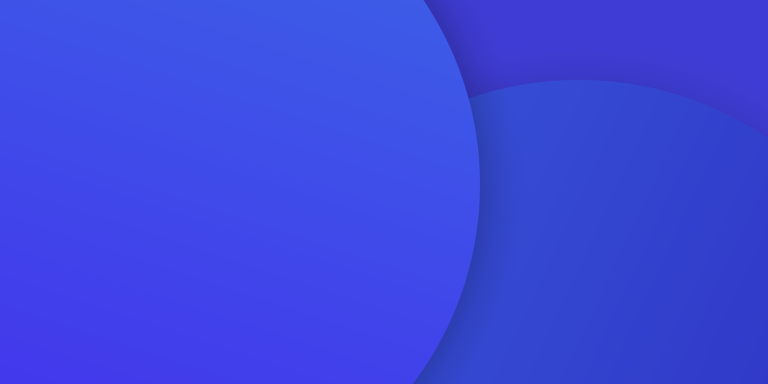
A WebGL 1 fragment shader for this background:

```glsl
precision highp float;

uniform vec2 u_resolution;

const vec3 BACKDROP = vec3(0.245, 0.237, 0.83);
const vec3 DISC_LEFT = vec3(0.211, 0.303, 0.835);
const vec3 DISC_RIGHT = vec3(0.19, 0.228, 0.785);
const vec3 FRONT_LOW = vec3(0.26, 0.22, 0.925);
const vec3 FRONT_HIGH = vec3(0.238, 0.357, 0.905);

// Signed distance to a circle, negative inside
float circle(vec2 p, vec2 center, float radius) {
  return length(p - center) - radius;
}

// Linear blend of two colours along a direction
vec3 gradient(vec2 p, vec2 direction, float start, float end, vec3 a, vec3 b) {
  float t = (dot(p, direction) - start) / (end - start);
  return mix(a, b, clamp(t, 0.0, 1.0));
}

// Soft darkening that fades away from an edge
float shadow(float d, float blur, float strength) {
  float fade = 1.0 - clamp(d / blur, 0.0, 1.0);
  return 1.0 - strength * fade * fade;
}

// Lay a shape with its shadow over the colour beneath
vec3 layer(vec3 base, vec3 fill, float d, float blur, float strength, float pixel) {
  float cover = 1.0 - smoothstep(-0.75 * pixel, 0.75 * pixel, d);
  return mix(base * shadow(d, blur, strength), fill, cover);
}

void main() {
  // Canvas height is one unit
  vec2 p = gl_FragCoord.xy / u_resolution.y;
  float pixel = 1.0 / u_resolution.y;

  // Rear disc at the lower right
  float rear = circle(p, vec2(1.508, -0.083), 0.875);
  vec3 rearFill = gradient(p, vec2(0.9, -0.42), 0.8, 1.8, DISC_LEFT, DISC_RIGHT);
  vec3 color = layer(BACKDROP, rearFill, rear, 0.12, 0.07, pixel);

  // Large front disc at the left
  float front = circle(p, vec2(0.393, 0.5195), 0.857);
  vec3 frontFill = gradient(p, vec2(0.31, 0.95), 0.0, 1.29, FRONT_LOW, FRONT_HIGH);
  color = layer(color, frontFill, front, 0.14, 0.17, pixel);

  gl_FragColor = vec4(color, 1.0);
}
```
